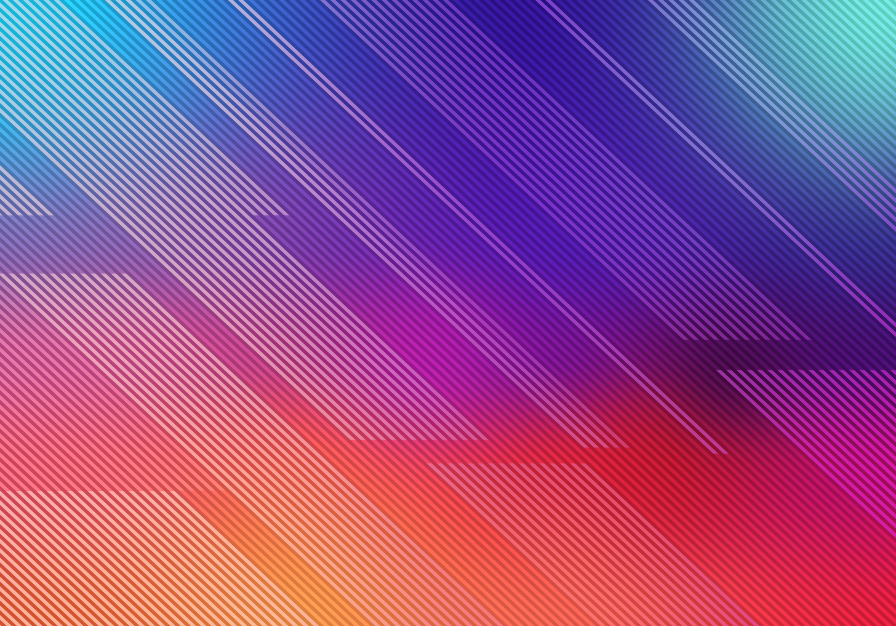
Reproduce this background procedurally as a WebGL 1 fragment shader.

```glsl
precision highp float;
// Vivid blue-to-coral gradient crossed by fine diagonal lines.
// Three vertical colour ramps are blended across, soft glows are laid on top,
// then bands of parallel lines with level ends lighten the result.
uniform vec2 u_resolution;

const float SLANT = 1.07;     // horizontal run per unit of descent
const float PERIOD = 0.01636; // horizontal distance between lines

// Vertical ramp through five colours, bottom to top
vec3 ramp(float y, vec3 a, vec3 b, vec3 c, vec3 d, vec3 e) {
  vec3 col = mix(a, b, smoothstep(0.0, 0.25, y));
  col = mix(col, c, smoothstep(0.25, 0.43, y));
  col = mix(col, d, smoothstep(0.43, 0.62, y));
  return mix(col, e, smoothstep(0.62, 1.0, y));
}

// Blend a soft round glow into a colour
vec3 glow(vec3 col, vec2 p, vec2 center, float radius, vec3 tint, float amount) {
  vec2 d = (p - center) / radius;
  return mix(col, tint, amount * exp(-dot(d, d)));
}

vec3 background(vec2 p, float aspect) {
  float u = p.x / aspect;
  vec3 left = ramp(p.y, vec3(0.95, 0.36, 0.2), vec3(0.93, 0.3, 0.41),
    vec3(0.84, 0.29, 0.56), vec3(0.57, 0.3, 0.64), vec3(0.2, 0.42, 0.82));
  vec3 middle = ramp(p.y, vec3(0.98, 0.38, 0.32), vec3(0.86, 0.13, 0.22),
    vec3(0.43, 0.06, 0.58), vec3(0.3, 0.09, 0.67), vec3(0.18, 0.06, 0.58));
  vec3 right = ramp(p.y, vec3(0.9, 0.12, 0.22), vec3(0.7, 0.05, 0.4),
    vec3(0.25, 0.04, 0.42), vec3(0.17, 0.08, 0.5), vec3(0.2, 0.3, 0.58));
  vec3 col = mix(left, middle, smoothstep(0.1, 0.6, u));
  col = mix(col, right, smoothstep(0.6, 1.0, u));

  // Corner lights
  col = glow(col, p, vec2(0.0, 1.0), 0.3, vec3(0.08, 0.85, 0.98), 0.95);
  col = glow(col, p, vec2(aspect, 1.0), 0.27, vec3(0.42, 0.98, 0.87), 0.95);
  // Warm lower side
  col = glow(col, p, vec2(0.56, 0.2), 0.2, vec3(1.0, 0.28, 0.27), 0.8);
  col = glow(col, p, vec2(0.48, 0.0), 0.24, vec3(1.0, 0.62, 0.28), 0.85);
  // Magenta, red and shadow along the colour change
  col = glow(col, p, vec2(0.68, 0.42), 0.14, vec3(0.72, 0.08, 0.68), 0.75);
  col = glow(col, p, vec2(1.08, 0.28), 0.14, vec3(0.78, 0.08, 0.14), 0.8);
  col = glow(col, p, vec2(1.17, 0.41), 0.12, vec3(0.22, 0.03, 0.24), 0.75);
  return col;
}

// Colour of the bright lines at a place
vec3 lineColor(vec2 p, float aspect) {
  vec3 pale = vec3(0.93, 0.82, 0.86);
  vec3 violet = vec3(0.62, 0.22, 0.86);
  vec3 col = mix(pale, violet, smoothstep(0.2, 0.62, p.x / aspect));
  col = glow(col, p, vec2(0.3, 0.0), 0.5, vec3(1.0, 0.78, 0.68), 0.9);
  col = glow(col, p, vec2(0.95, 0.05), 0.32, vec3(1.0, 0.5, 0.45), 0.9);
  col = glow(col, p, vec2(aspect, 0.25), 0.26, vec3(0.9, 0.1, 0.75), 0.9);
  return glow(col, p, vec2(1.25, 0.95), 0.3, vec3(0.6, 0.82, 0.92), 0.9);
}

// Mask of a slanted band: x range at the top edge, y range of its level ends
float band(float lane, float y, vec2 lanes, vec2 ends, float aa) {
  float across = step(lanes.x, lane) * step(lane, lanes.y);
  float along = smoothstep(ends.x - aa, ends.x + aa, y)
    * (1.0 - smoothstep(ends.y - aa, ends.y + aa, y));
  return across * along;
}

// Strength of the bright lines in the lane through a place
float bandStrength(float lane, float y, float aa) {
  float s = 0.08;
  // Left side
  s = max(s, 0.65 * band(lane, y, vec2(-2.0, -0.275), vec2(0.656, 2.0), aa));
  s = max(s, 0.65 * band(lane, y, vec2(-0.193, 0.032), vec2(0.297, 2.0), aa));
  s = max(s, 0.6 * band(lane, y, vec2(0.032, 0.106), vec2(0.656, 2.0), aa));
  s = max(s, 0.65 * band(lane, y, vec2(-0.47, -0.262), vec2(-1.0, 0.563), aa));
  s = max(s, 0.3 * band(lane, y, vec2(-2.0, -0.47), vec2(0.216, 0.563), aa));
  s = max(s, 0.75 * band(lane, y, vec2(-2.0, -0.55), vec2(-1.0, 0.216), aa));
  // Middle
  s = max(s, 0.7 * band(lane, y, vec2(0.165, 0.205), vec2(0.285, 2.0), aa));
  s = max(s, 0.5 * band(lane, y, vec2(0.22, 0.25), vec2(0.285, 2.0), aa));
  s = max(s, 0.7 * band(lane, y, vec2(0.365, 0.4), vec2(0.275, 2.0), aa));
  s = max(s, 0.6 * band(lane, y, vec2(-0.113, 0.147), vec2(-1.0, 0.26), aa));
  // Right side
  s = max(s, 0.5 * band(lane, y, vec2(0.507, 0.716), vec2(0.457, 2.0), aa));
  s = max(s, 0.7 * band(lane, y, vec2(0.507, 0.795), vec2(-1.0, 0.409), aa));
  s = max(s, 0.7 * band(lane, y, vec2(0.85, 0.885), vec2(0.409, 2.0), aa));
  s = max(s, 0.65 * band(lane, y, vec2(1.03, 1.12), vec2(0.409, 2.0), aa));
  return max(s, 0.25 * band(lane, y, vec2(1.12, 2.0), vec2(0.409, 2.0), aa));
}

void main() {
  float aspect = u_resolution.x / u_resolution.y;
  vec2 p = gl_FragCoord.xy / u_resolution.y;
  float pixel = 1.0 / u_resolution.y;

  // Slanted lanes, one line in the centre of each
  float slanted = (p.x - SLANT * (1.0 - p.y)) / PERIOD;
  float lane = (floor(slanted) + 0.5) * PERIOD;
  float aa = 0.75 * pixel / PERIOD;
  float offset = abs(fract(slanted) - 0.5);
  float line = 1.0 - smoothstep(0.25 - aa, 0.25 + aa, offset);

  vec3 col = background(p, aspect);
  vec3 bright = mix(col * 1.08, lineColor(p, aspect), bandStrength(lane, p.y, pixel));
  gl_FragColor = vec4(mix(col * 0.87, bright, line), 1.0);
}
```
